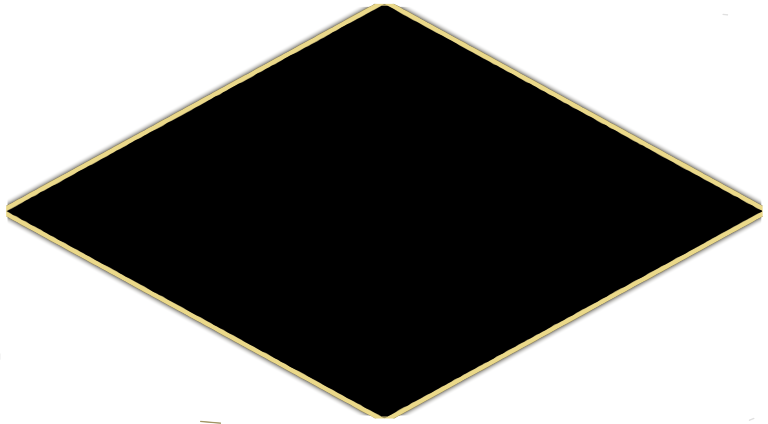
Give the GLSL for this background, as a Shadertoy shader.

```glsl
// A wide black rhombus with a thin gold rim and a soft grey shadow on white.
// One signed distance gives the fill, rim and shadow; a box trims the four tips.
// Value noise roughens the rim, and a few faint flecks lie near the borders.

const vec3 WHITE = vec3(1.0);
const vec3 BLACK = vec3(0.0);
const vec3 GOLD = vec3(0.92, 0.85, 0.54);
const vec3 DARK_GOLD = vec3(0.63, 0.58, 0.39);
const vec3 SHADOW = vec3(0.36, 0.35, 0.32);

const vec2 CENTRE = vec2(0.001, 0.002);
const vec2 HALF_SIZE = vec2(0.891, 0.488);
const float RIM_WIDTH = 0.0118;
const float SHADOW_WIDTH = 0.017;

float hash(vec2 p) {
    vec3 q = fract(vec3(p.xyx) * 0.1031);
    q += dot(q, q.yzx + 33.33);
    return fract((q.x + q.y) * q.z);
}

float valueNoise(vec2 p) {
    vec2 cell = floor(p);
    vec2 f = fract(p);
    f = f * f * (3.0 - 2.0 * f);
    float low = mix(hash(cell), hash(cell + vec2(1, 0)), f.x);
    float high = mix(hash(cell + vec2(0, 1)), hash(cell + vec2(1, 1)), f.x);
    return mix(low, high, f.y);
}

// Distance to the sides of a rhombus, negative inside.
float rhombus(vec2 p, vec2 halfSize) {
    vec2 normal = normalize(halfSize.yx);
    return dot(abs(p), normal) - halfSize.x * normal.x;
}

float box(vec2 p, vec2 halfSize) {
    vec2 q = abs(p) - halfSize;
    return max(q.x, q.y);
}

float segment(vec2 p, vec2 a, vec2 b) {
    vec2 along = b - a;
    float t = clamp(dot(p - a, along) / dot(along, along), 0.0, 1.0);
    return length(p - a - along * t);
}

// Antialiased coverage of the region where d is negative.
float cover(float d, float pixel) {
    return smoothstep(0.6 * pixel, -0.6 * pixel, d);
}

vec3 addFleck(vec3 color, vec2 p, vec2 a, vec2 b, vec3 tint, float pixel) {
    return mix(color, tint, cover(segment(p, a, b) - 0.0016, pixel));
}

void mainImage(out vec4 fragColor, in vec2 fragCoord) {
    float pixel = 1.0 / iResolution.y;
    vec2 screen = (fragCoord - 0.5 * iResolution.xy) * pixel;
    vec2 p = screen - CENTRE;
    float d = rhombus(p, HALF_SIZE);
    float rough = (valueNoise(p * 90.0) - 0.5) * 0.0018;

    // Shadow fading outwards, trimmed short of the tips
    float fade = clamp((d - 0.009) / SHADOW_WIDTH, 0.0, 1.0);
    float shade = (1.0 - fade) * (1.0 - fade);
    shade *= cover(box(p, vec2(0.889, 0.482)), pixel);
    vec3 color = mix(WHITE, SHADOW, shade);

    // Gold rim with darker edges
    float rimPlace = abs(d - 0.5 * RIM_WIDTH) / (0.5 * RIM_WIDTH);
    vec3 rimColor = mix(GOLD, DARK_GOLD, smoothstep(0.6, 1.1, rimPlace));
    float rim = max(d + rough - RIM_WIDTH, box(p, vec2(0.892, 0.489)));
    color = mix(color, rimColor, cover(rim, pixel));

    // Black fill with blunted tips
    float fill = max(d + rough, box(p, vec2(0.890, 0.484)));
    color = mix(color, BLACK, cover(fill, pixel));

    // Stray flecks near the borders
    color = addFleck(color, screen, vec2(-0.432, -0.494), vec2(-0.386, -0.498), DARK_GOLD, pixel);
    color = addFleck(color, screen, vec2(0.800, 0.466), vec2(0.810, 0.465), vec3(0.88), pixel);
    color = addFleck(color, screen, vec2(0.862, -0.491), vec2(0.872, -0.487), vec3(0.88), pixel);
    color = addFleck(color, screen, vec2(-0.906, -0.335), vec2(-0.906, -0.347), vec3(0.93), pixel);

    fragColor = vec4(color, 1.0);
}
```
